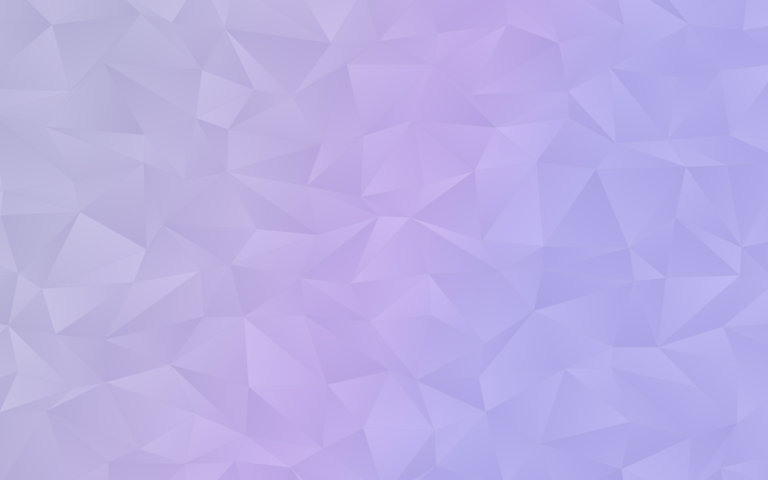
Reproduce this background procedurally as a Shadertoy shader.

```glsl
// Pastel low-poly facets: a jittered grid is split into triangles, each with
// a faint random tone and a slight ramp, laid over a slanted blend running
// from grey lavender through orchid to periwinkle.

const vec3 LAVENDER = vec3(0.735, 0.715, 0.860);
const vec3 LILAC = vec3(0.745, 0.695, 0.882);
const vec3 ORCHID = vec3(0.758, 0.675, 0.915);
const vec3 PERIWINKLE = vec3(0.698, 0.672, 0.920);
const vec3 SEAM = vec3(0.700, 0.675, 0.845);

const vec2 CELL = vec2(0.128, 0.104);  // grid spacing, in canvas heights
const float JITTER = 0.39;             // vertex shift, in cells
const float SLANT = 0.28;              // lean of the colour bands
const float TONE = 0.017;              // tone range of the facets
const float RAMP = 0.24;               // brightness slope inside a facet
const float SEAM_WIDTH = 0.0016;
const float SEAM_STRENGTH = 0.16;

vec2 hash22(vec2 p) {
    vec3 q = fract(vec3(p.xyx) * vec3(0.1031, 0.1030, 0.0973));
    q += dot(q, q.yzx + 33.33);
    return fract((q.xx + q.yz) * q.zy);
}

float cross2(vec2 a, vec2 b) {
    return a.x * b.y - a.y * b.x;
}

vec2 gridVertex(vec2 id) {
    return (id + (hash22(id + 71.0) * 2.0 - 1.0) * JITTER) * CELL;
}

// Distance to the line a-b, positive on its left
float edgeDistance(vec2 p, vec2 a, vec2 b) {
    return cross2(normalize(b - a), p - a);
}

// Inner distance of a counter-clockwise triangle
float triangleDistance(vec2 p, vec2 a, vec2 b, vec2 c) {
    return min(edgeDistance(p, a, b),
               min(edgeDistance(p, b, c), edgeDistance(p, c, a)));
}

// Slanted background blend; uv covers 0 to 1 in both directions
vec3 baseColor(vec2 uv) {
    float t = uv.x - SLANT * (uv.y - 0.5);
    vec3 color = mix(LAVENDER, LILAC, smoothstep(0.02, 0.32, t));
    color = mix(color, ORCHID, smoothstep(0.27, 0.49, t));
    return mix(color, PERIWINKLE, smoothstep(0.49, 0.75, t));
}

// Adds one facet: x sums weighted tone, y weighted seam, z the weights
void addFacet(inout vec3 sum, vec2 p, vec2 a, vec2 b, vec2 c,
              vec2 seed, float pixel) {
    float d = triangleDistance(p, a, b, c);
    float weight = smoothstep(-pixel, pixel, d);
    if (weight <= 0.0) return;

    vec2 rnd = hash22(seed);
    float angle = 6.2832 * rnd.y;
    vec2 slope = vec2(cos(angle), sin(angle));
    float tone = (rnd.x * 2.0 - 1.0) * TONE;
    tone += step(0.82, rnd.x) * TONE * 0.6;
    tone += RAMP * dot(p - (a + b + c) / 3.0, slope);

    float seam = 1.0 - smoothstep(0.0, SEAM_WIDTH + pixel, d);
    sum += vec3(tone, seam, 1.0) * weight;
}

void mainImage(out vec4 fragColor, in vec2 fragCoord) {
    vec2 uv = fragCoord / iResolution.xy;
    vec2 p = fragCoord / iResolution.y;
    float pixel = 0.75 / iResolution.y;
    vec2 home = floor(p / CELL);
    vec3 sum = vec3(0.0, 0.0, 0.001);

    // Two triangles in each nearby cell
    for (int y = -1; y <= 1; y++) {
        for (int x = -1; x <= 1; x++) {
            vec2 id = home + vec2(x, y);
            vec2 a = gridVertex(id);
            vec2 b = gridVertex(id + vec2(1.0, 0.0));
            vec2 c = gridVertex(id + vec2(1.0, 1.0));
            vec2 d = gridVertex(id + vec2(0.0, 1.0));

            // Use a diagonal that stays inside the quad
            bool acFits = cross2(b - a, c - a) > 0.0 && cross2(c - a, d - a) > 0.0;
            bool bdFits = cross2(b - a, d - a) > 0.0 && cross2(c - b, d - b) > 0.0;
            bool useAC = acFits && (!bdFits || hash22(id + 19.0).x < 0.5);
            vec2 seed = id * 2.0 + 137.0;
            if (useAC) {
                addFacet(sum, p, a, b, c, seed, pixel);
                addFacet(sum, p, a, c, d, seed + 1.0, pixel);
            } else {
                addFacet(sum, p, a, b, d, seed, pixel);
                addFacet(sum, p, b, c, d, seed + 1.0, pixel);
            }
        }
    }

    // Facet tones and faint seams over the blend
    vec2 facet = sum.xy / sum.z;
    vec3 color = baseColor(uv) + facet.x * vec3(1.0, 1.05, 0.75);
    color = mix(color, SEAM, facet.y * SEAM_STRENGTH);
    fragColor = vec4(clamp(color, 0.0, 1.0), 1.0);
}
```
